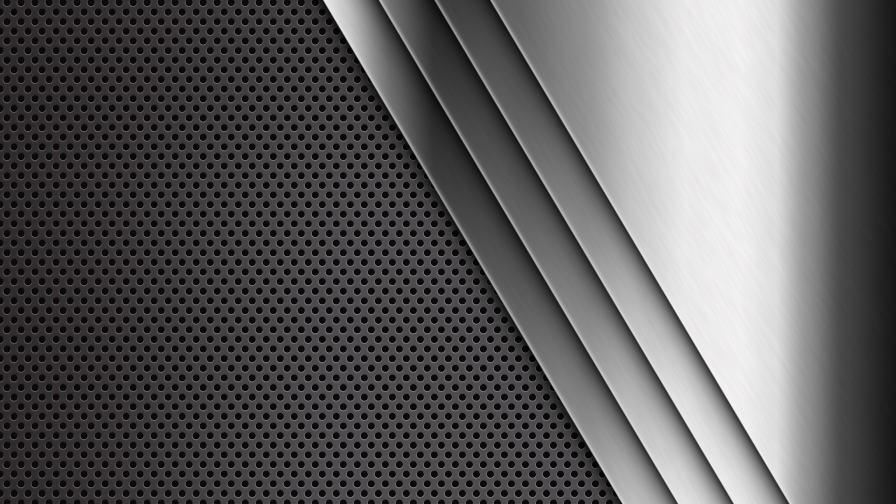
This background is drawn by a Shadertoy shader. Its source:

```glsl
// Perforated dark steel sheet beneath overlapping slanted plates of brushed metal.
// Lengths are fractions of the canvas height.
const float EDGE_TOP = 0.641;       // x of the first plate edge at the top
const float EDGE_LEAN = 0.594;      // rightward drift of an edge going down
const float PLATE_STEP = 0.1105;    // horizontal distance between plates
const int PLATE_COUNT = 4;
const float SHEET_SHADOW = 0.015;   // falloff of the shadow on the sheet
const float PLATE_SHADOW = 0.026;   // falloff of the shadow between plates
const float HIGHLIGHT_WIDTH = 0.0055;
const vec2 HOLE_PITCH = vec2(0.0278, 0.0191);
const float HOLE_RADIUS = 0.0068;
const float ROW_PHASE = 0.09;
const vec3 SHEET_DARK = vec3(0.180, 0.160, 0.168);
const vec3 SHEET_LIGHT = vec3(0.308, 0.300, 0.307);
const vec3 HOLE_COLOR = vec3(0.040, 0.038, 0.040);
const vec3 METAL_TINT = vec3(1.0, 0.994, 0.997);
const float GRAIN = 0.018;

// Metal reflection bands: x position, brightness.
const int STOP_COUNT = 13;
const vec2 STOPS[STOP_COUNT] = vec2[](
    vec2(0.64, 0.94), vec2(0.69, 0.82), vec2(0.775, 0.44), vec2(0.86, 0.22),
    vec2(1.02, 0.38), vec2(1.157, 0.56), vec2(1.26, 0.78), vec2(1.36, 0.92),
    vec2(1.47, 0.94), vec2(1.54, 0.87), vec2(1.60, 0.58), vec2(1.67, 0.28),
    vec2(1.778, 0.09));

float hash(vec2 p) {
    p = fract(p * vec2(0.1031, 0.1137));
    p += dot(p, p.yx + 33.33);
    return fract((p.x + p.y) * p.x * 7.13);
}

float noise(vec2 p) {
    vec2 cell = floor(p), f = fract(p);
    f = f * f * (3.0 - 2.0 * f);
    return mix(mix(hash(cell), hash(cell + vec2(1, 0)), f.x),
               mix(hash(cell + vec2(0, 1)), hash(cell + vec2(1, 1)), f.x), f.y);
}

float reflection(float x) {
    float level = STOPS[0].y;
    for (int i = 1; i < STOP_COUNT; i++) {
        float t = clamp((x - STOPS[i - 1].x) / (STOPS[i].x - STOPS[i - 1].x), 0.0, 1.0);
        level = mix(level, STOPS[i].y, mix(t, smoothstep(0.0, 1.0, t), 0.3));
    }
    return level;
}

// Fine scratches running along a slanted direction.
float brushed(vec2 p) {
    vec2 along = normalize(vec2(0.6, -1.0));
    vec2 q = vec2(dot(p, along), dot(p, vec2(-along.y, along.x))) + 4.0;
    return noise(q * vec2(30.0, 300.0)) + 0.5 * noise(q * vec2(12.0, 120.0)) - 0.75;
}

vec3 perforatedSheet(vec2 p, float pixel) {
    // Broad light across the sheet
    float glow = smoothstep(-0.1, 0.75, p.x) * (1.0 - 0.4 * smoothstep(0.45, 1.1, p.y));
    vec3 color = mix(SHEET_DARK, SHEET_LIGHT, glow);

    // Staggered rows of holes
    float row = floor(p.y / HOLE_PITCH.y - ROW_PHASE + 0.5);
    float shift = 0.5 * mod(row, 2.0);
    vec2 local = vec2((fract(p.x / HOLE_PITCH.x + shift) - 0.5) * HOLE_PITCH.x,
                      p.y - (row + ROW_PHASE) * HOLE_PITCH.y);
    float d = length(local) - HOLE_RADIUS;

    // Lit lower lip, then the dark opening
    float rim = smoothstep(0.0028, 0.0, abs(d - 0.0006));
    float lit = 0.5 + 0.5 * dot(normalize(local + 1e-6), normalize(vec2(-0.35, -1.0)));
    color += rim * mix(-0.05, 0.18, lit);
    return mix(color, HOLE_COLOR, 1.0 - smoothstep(-pixel, pixel, 2.0 * d));
}

void mainImage(out vec4 fragColor, in vec2 fragCoord) {
    float pixel = 1.0 / iResolution.y;
    vec2 p = fragCoord * pixel;
    vec3 color = perforatedSheet(p, pixel);

    float level = reflection(p.x);
    vec3 metal = METAL_TINT * (level + GRAIN * brushed(p) * (0.4 + level));
    float toNormal = inversesqrt(1.0 + EDGE_LEAN * EDGE_LEAN);
    float firstEdge = EDGE_TOP + EDGE_LEAN * (1.0 - p.y);

    // Stack the plates from left to right
    for (int i = 0; i < PLATE_COUNT; i++) {
        float d = (p.x - firstEdge - float(i) * PLATE_STEP) * toNormal;

        // Shadow cast on the layer below
        float falloff = i == 0 ? SHEET_SHADOW : PLATE_SHADOW;
        color *= 1.0 - 0.85 * exp(-max(-d, 0.0) / falloff);

        // Bright bevel along the plate edge
        float bevel = exp(-pow(max(d, 0.0) / HIGHLIGHT_WIDTH, 2.0));
        float sheen = exp(-max(d, 0.0) / 0.016);
        vec3 plate = metal + 0.08 * sheen * (1.0 - level);
        plate = mix(plate, METAL_TINT * (0.68 + 0.3 * level), 0.8 * bevel);
        color = mix(color, plate, smoothstep(-pixel, pixel, d));
    }
    fragColor = vec4(clamp(color, 0.0, 1.0), 1.0);
}
```
